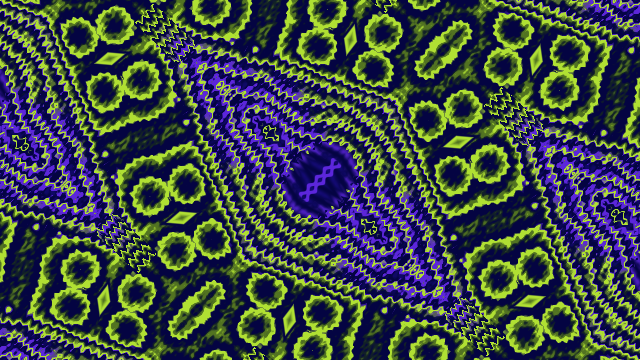
A WebGL 2 fragment shader for this pattern:

```glsl
#version 300 es
precision highp float;
uniform vec2 u_resolution;
out vec4 outColor;

#define VIEW_HEIGHT 432.0
#define CELL vec2(372.0, 215.0)
#define AXIS vec2(0.725, -0.688)
#define CLUSTER vec2(89.0, 147.0)
#define PAIR_OFFSET vec2(34.0, -13.0)
#define EYE_OFFSET vec2(11.0, 20.0)
#define EYE_RADIUS 22.5
#define BAND 24.0
#define STRIPE_SCALE 1.3
#define TOOTH_PERIOD 9.5

const vec3 NAVY = vec3(0.015, 0.015, 0.26);
const vec3 INK = vec3(0.07, 0.13, 0.15);
const vec3 OLIVE = vec3(0.32, 0.45, 0.13);
const vec3 LIME = vec3(0.69, 0.88, 0.2);
const vec3 VIOLET = vec3(0.36, 0.15, 0.86);
const vec3 BLUE = vec3(0.08, 0.04, 0.46);

float hash(vec2 p) {
  return fract(sin(dot(p, vec2(41.3, 289.1))) * 4375.5);
}

float noise(vec2 p) {
  vec2 i = floor(p), f = fract(p);
  f = f * f * (3.0 - 2.0 * f);
  return mix(mix(hash(i), hash(i + vec2(1, 0)), f.x),
             mix(hash(i + vec2(0, 1)), hash(i + 1.0), f.x), f.y);
}

// Noise that keeps the half turn of the cell
float twinNoise(vec2 q, vec2 scale) {
  return 0.5 + 0.7 * (noise(q * scale) + noise((CELL - q) * scale) - 1.0);
}

vec2 triangle(vec2 x) { return abs(fract(x) - 0.5) * 2.0 - 0.5; }

float softMin(float a, float b, float k) {
  float h = max(k - abs(a - b), 0.0) / k;
  return min(a, b) - h * h * k * 0.25;
}

// Normal distance measured from the middle of a long rhombus
float rhombus(vec2 q) { return dot(abs(q), vec2(0.4275, 0.906)); }

// Four eyes in two pairs around a cluster centre
float eyes(vec2 q) {
  float d = 1e3;
  for (int i = 0; i < 4; i++) {
    vec2 s = vec2(i & 1, i >> 1) * 2.0 - 1.0;
    d = softMin(d, length(q - CLUSTER - s.x * PAIR_OFFSET - s.y * EYE_OFFSET), 4.0);
  }
  return d;
}

// Slim leaf lying on the upper mirror line
float leaf(vec2 q) {
  vec2 d = abs(q - vec2(0.0, CELL.y));
  return length(vec2(d.x, max(d.y - 30.0, 0.0))) + 0.13 * d.y;
}

float diamond(vec2 q) {
  vec2 d = q - CLUSTER;
  vec2 along = normalize(EYE_OFFSET);
  return abs(dot(d, along)) * 0.42 + abs(dot(d, vec2(-along.y, along.x))) - 8.0;
}

void main() {
  float px = VIEW_HEIGHT / u_resolution.y;
  vec2 p = (gl_FragCoord.xy - 0.5 * u_resolution) * px;
  vec2 uv = vec2(dot(p, AXIS), dot(p, vec2(-AXIS.y, AXIS.x)));

  // Mirrored cell with a second copy at its far corner
  vec2 q = abs(uv - 2.0 * CELL * round(uv / (2.0 * CELL)));
  float r0 = min(rhombus(q), rhombus(CELL - q));
  vec2 plain = rhombus(q) < rhombus(CELL - q) ? q : CELL - q;
  float bend = twinNoise(q, vec2(0.03)) - 0.5;
  float ripple = twinNoise(q, vec2(0.11)) - 0.5;
  vec2 tooth = triangle((plain.yx + 12.0 * bend) / TOOTH_PERIOD);
  vec2 w = plain + tooth * mix(8.0, 3.0, smoothstep(115.0, 145.0, r0));

  // Rings outside the rhombi, stripes inside
  float r = rhombus(w);
  float eye = min(eyes(w), eyes(CELL - w));
  float slim = min(leaf(w), leaf(CELL - w));
  float rings = softMin(eye, slim + 5.0, 8.0) + 3.0 * bend + 3.0 * ripple;
  rings = softMin(rings, 58.0 + 10.0 * ripple, 6.0);
  float stripes = 46.0 + (125.0 - r + 18.0 * bend + 5.0 * ripple) * STRIPE_SCALE;
  float field = mix(stripes, rings, smoothstep(112.0, 136.0, r0));
  float phase = fract((EYE_RADIUS - field) / BAND);

  // Ladder of rungs joining rhombus tips
  float side = plain.y + 7.0 * tooth.x;
  bool ladder = side < 15.0 && abs(plain.x + 4.0 * tooth.y - 255.0) < 36.0;
  if (ladder) phase = fract((plain.x + 8.0 * tooth.x) / 13.0) * 0.85;
  float aa = 1.5 * px / BAND;

  // Feathered bands, bright at the rim
  float grain = twinNoise(q, vec2(0.34, 0.17));
  float fade = phase + 0.42 * (grain - 0.5) * smoothstep(0.0, 0.3, phase);
  float green = 1.0 - smoothstep(0.75, 1.1, length((w - vec2(0.0, 74.0)) / vec2(105.0, 35.0)));
  float inner = 1.0 - smoothstep(96.0, 120.0, r + 14.0 * bend);
  inner *= 1.0 - 0.9 * green;
  float rim = mix(0.2, 0.15, inner);
  vec3 color = mix(LIME, OLIVE, smoothstep(rim - 0.05, rim + 0.07, fade));
  color = mix(color, INK, smoothstep(0.33, 0.5, fade));
  color = mix(color, NAVY, smoothstep(0.5, 0.66, fade));

  // Violet fringe and blue glow inside each rhombus
  vec3 night = mix(NAVY, BLUE, smoothstep(0.45, 0.95, grain) * 0.7);
  vec3 fringe = mix(VIOLET, night, smoothstep(0.36, 0.52, fade));
  color = mix(color, fringe, inner * smoothstep(rim - 0.03, rim + 0.06, phase));
  float violetLine = smoothstep(0.85, 0.92, phase) * smoothstep(138.0, 118.0, r);
  color = mix(color, VIOLET, violetLine * 0.85);
  color = mix(color, LIME, smoothstep(1.0 - aa, 1.0, phase) * 0.7);

  // Diamond between the pairs
  float gem = min(diamond(q), diamond(CELL - q));
  color = mix(color, NAVY, 1.0 - smoothstep(2.0, 5.0, gem));
  color = mix(color, mix(LIME, OLIVE, smoothstep(-2.0, -8.0, gem)),
              1.0 - smoothstep(-px, px, gem));

  // Small ringed spots on the long axis
  vec2 spot = abs(plain + tooth * 5.0 - vec2(81.0, 0.0));
  float ring = spot.x * 0.6 + spot.y;
  color = mix(color, night, 1.0 - smoothstep(16.0, 20.0, ring));
  color = mix(color, VIOLET, 1.0 - smoothstep(1.0, 3.5, abs(ring - 17.0)));
  color = mix(color, LIME, 1.0 - smoothstep(0.5, 2.0, abs(ring - 7.0)));

  // Central hub with petals and a wavy violet spine
  float hub = length((plain + tooth * 9.0) / vec2(38.0, 54.0));
  float petals = 0.5 + 0.5 * cos(plain.y * 0.42 + plain.x * 0.12);
  vec3 hubColor = mix(NAVY, BLUE, petals * smoothstep(1.0, 0.25, hub));
  hubColor = mix(hubColor, VIOLET, 0.8 * petals * smoothstep(0.6, 0.9, hub));
  color = mix(color, hubColor, 1.0 - smoothstep(0.93, 1.0, hub));
  float spine = abs(plain.x - 3.0 - 2.0 * cos(plain.y * 0.45));
  color = mix(color, VIOLET, (1.0 - smoothstep(1.5, 3.5, spine))
                             * (1.0 - smoothstep(29.0, 32.0, plain.y)));

  outColor = vec4(color, 1.0);
}
```
